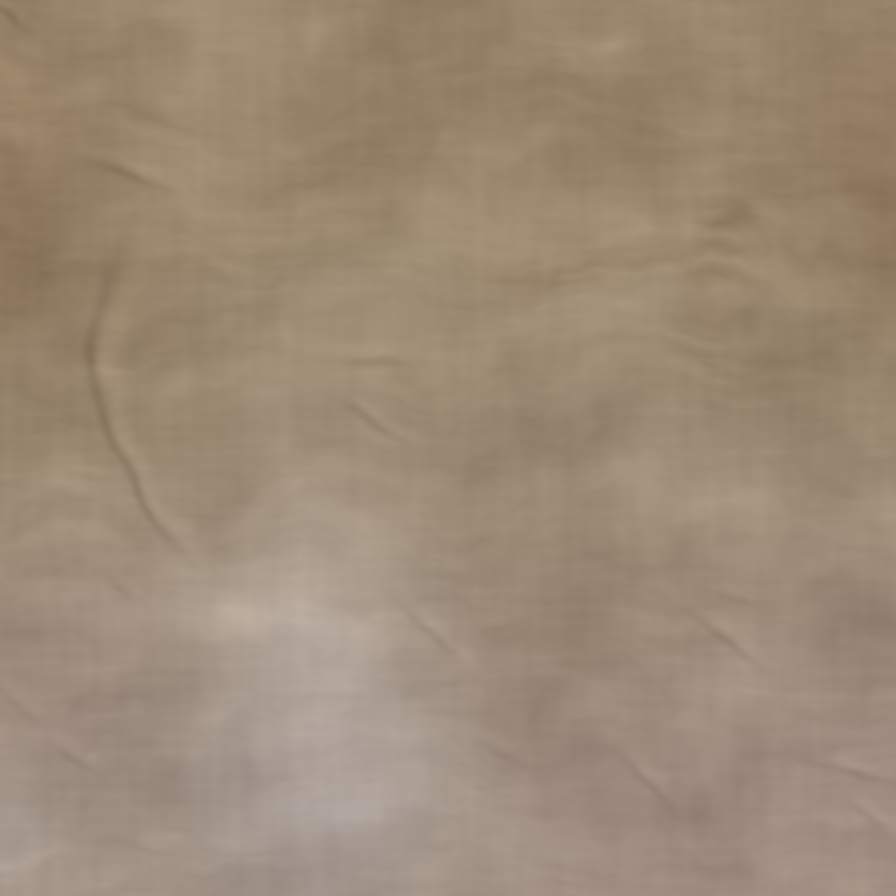
Write a three.js fragment shader that draws this texture.

```glsl
#define OCHRE vec3(0.612, 0.537, 0.428)
#define SAND vec3(0.624, 0.556, 0.467)
#define MAUVE vec3(0.632, 0.566, 0.513)
#define PALE vec3(0.715, 0.680, 0.670)
#define BROWN vec3(0.520, 0.428, 0.325)
#define CLOUD_CONTRAST 0.105
#define BLOTCH_CONTRAST 0.050
#define STREAK_CONTRAST 0.034
#define WEAVE_CONTRAST 0.012
#define CREASE_DEPTH 0.070
#define CREASES 15
#define PATCHES 26

varying vec2 vUv;

vec2 hash2(vec2 p) {
  vec3 q = fract(p.xyx * vec3(0.1031, 0.1030, 0.0973));
  q += dot(q, q.yzx + 33.33);
  return fract((q.xx + q.yz) * q.zy);
}

float cornerSlope(vec2 cell, vec2 offset) {
  float angle = 6.2832 * hash2(cell).x;
  return dot(vec2(cos(angle), sin(angle)), offset);
}

float gradientNoise(vec2 p) {
  vec2 i = floor(p), f = fract(p);
  vec2 u = f * f * f * (f * (f * 6.0 - 15.0) + 10.0);
  vec2 e = vec2(1.0, 0.0);
  return mix(mix(cornerSlope(i, f), cornerSlope(i + e, f - e), u.x),
             mix(cornerSlope(i + e.yx, f - e.yx), cornerSlope(i + 1.0, f - 1.0), u.x), u.y);
}

float fbm(vec2 p) {
  float sum = 0.0, amplitude = 0.6;
  for (int i = 0; i < 4; i++) {
    sum += amplitude * gradientNoise(p);
    p = p * 2.03 + vec2(17.3, 9.1);
    amplitude *= 0.5;
  }
  return sum;
}

// Soft elliptical spot, 1 at the centre
float spot(vec2 p, vec2 centre, vec2 radius) {
  vec2 d = (p - centre) / radius;
  return exp(-dot(d, d));
}

// Fold profile across distance d: dark groove with a pale lip beside it
float fold(float d, float width) {
  float groove = d / width;
  float lip = (d - 2.2 * width) / (1.6 * width);
  return 0.6 * exp(-lip * lip) - exp(-groove * groove);
}

// Short slanted folds, fading at both ends
float scatteredCreases(vec2 p) {
  float sum = 0.0;
  for (int i = 0; i < CREASES; i++) {
    vec2 seed = vec2(float(i), 41.0);
    vec2 shape = hash2(seed + 7.0);
    float angle = mix(-0.8, 0.1, shape.x);
    vec2 along = vec2(cos(angle), sin(angle));
    vec2 d = p - hash2(seed);
    float t = dot(d, along) / mix(0.015, 0.045, shape.y);
    float across = dot(d, vec2(-along.y, along.x));
    sum += fold(across, 0.005) * exp(-t * t) * mix(0.25, 0.8, hash2(seed + 19.0).x);
  }
  return sum;
}

// Small rubbed highlights, wider than tall
float palePatches(vec2 p) {
  float sum = 0.0;
  for (int i = 0; i < PATCHES; i++) {
    vec2 seed = vec2(float(i), 83.0);
    vec2 size = mix(vec2(0.018, 0.008), vec2(0.06, 0.03), hash2(seed + 5.0));
    sum += spot(p, hash2(seed), size) * mix(0.3, 1.0, hash2(seed + 11.0).x);
  }
  return sum;
}

void main() {
  vec2 uv = vUv;
  vec2 warp = vec2(fbm(uv * 5.0), fbm(uv * 5.0 + 31.0));
  vec2 p = uv + 0.07 * warp;

  // Ochre above, sand in the middle, mauve grey below
  vec3 color = mix(MAUVE, SAND, smoothstep(0.15, 0.55, p.y));
  color = mix(color, OCHRE, smoothstep(0.5, 0.95, p.y));

  // Broad warm areas, a light top fold and the cool glow near the lower edge
  float warm = spot(p, vec2(0.0, 0.78), vec2(0.17, 0.28))
             + spot(p, vec2(1.0, 0.80), vec2(0.12, 0.22))
             + 0.6 * spot(p, vec2(0.70, 0.85), vec2(0.15, 0.07))
             + 0.5 * spot(p, vec2(0.42, 0.96), vec2(0.16, 0.10))
             + 0.35 * spot(p, vec2(0.62, 0.28), vec2(0.16, 0.10))
             + 0.35 * spot(p, vec2(0.20, 0.58), vec2(0.07, 0.08));
  color = mix(color, BROWN, 0.52 * warm);
  color += 0.03 * spot(p, vec2(0.23, 0.92), vec2(0.06, 0.12));
  float glow = 0.50 * spot(p, vec2(0.36, 0.07), vec2(0.14, 0.13))
             + 0.22 * spot(p, vec2(0.38, 0.085), vec2(0.10, 0.016))
             + 0.38 * spot(p, vec2(0.36, 0.27), vec2(0.12, 0.15))
             + 0.38 * spot(p, vec2(0.0, 0.08), vec2(0.10, 0.06));
  color = mix(color, PALE, glow);

  // Rippled stains
  float ripple = 0.7 + 0.9 * gradientNoise(p * vec2(14.0, 65.0));
  float stain = spot(p, vec2(0.81, 0.73), vec2(0.045, 0.06))
              + 0.5 * spot(p, vec2(0.77, 0.63), vec2(0.06, 0.09))
              + 0.7 * spot(p, vec2(0.62, 0.70), vec2(0.07, 0.035))
              + 0.6 * spot(p, vec2(0.01, 0.67), vec2(0.05, 0.05));
  color = mix(color, BROWN * 0.94, 0.6 * stain * ripple);

  // Clouding, blotches, horizontal streaks and a faint weave
  float tone = CLOUD_CONTRAST * fbm(p * vec2(4.0, 5.0) + 3.0);
  tone += BLOTCH_CONTRAST * fbm(p * vec2(11.0, 15.0) + 57.0);
  tone += STREAK_CONTRAST * fbm(p * vec2(6.0, 34.0));
  tone += WEAVE_CONTRAST * (gradientNoise(uv * vec2(70.0, 9.0)) + gradientNoise(uv * vec2(14.0, 110.0)));
  tone += 0.04 * palePatches(p) - 0.006;

  // Scattered folds and the long bowed fold on the left
  vec2 bent = uv + 0.018 * warp;
  tone += CREASE_DEPTH * scatteredCreases(bent);
  float bow = bent.x - 0.11 - 2.0 * (bent.y - 0.6) * (bent.y - 0.6) + 0.02 * gradientNoise(uv * 14.0);
  float span = smoothstep(0.35, 0.44, uv.y) * (1.0 - smoothstep(0.60, 0.80, uv.y));
  tone += 0.8 * CREASE_DEPTH * span * fold(bow, 0.008);

  gl_FragColor = vec4(color + tone * vec3(1.0, 1.0, 0.96), 1.0);
}
```
